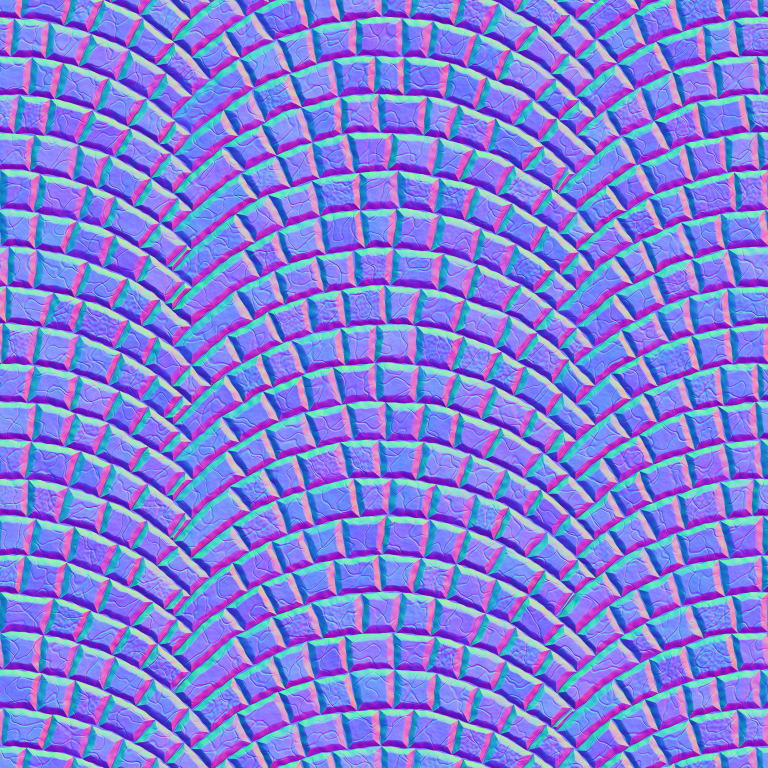
A WebGL 2 fragment shader for this texture map:

```glsl
#version 300 es
precision highp float;
// Tangent-space normal map of cobbles laid in segmental arcs: two columns of
// twenty stacked quarter arcs, interlocked where neighbouring columns meet.
// A height field is built from joint distances and noise, then differentiated.
uniform vec2 u_resolution;
out vec4 fragColor;

const float RADIUS = 0.3536;  // arc radius, a quarter circle spans one column
const float ROWS = 20.0;
const float STONE_ANGLE = 0.1428;

vec2 hash2(vec2 p) {
  vec3 q = fract(p.xyx * vec3(0.1031, 0.1030, 0.0973));
  q += dot(q, q.yzx + 33.33);
  return fract((q.xx + q.yz) * q.zy);
}

// Gradient noise that wraps after the given number of cells
float noise(vec2 p, float period) {
  vec2 i = floor(p), f = p - i;
  vec2 u = f * f * f * (f * (f * 6.0 - 15.0) + 10.0);
  vec4 corner;
  for (int n = 0; n < 4; n++) {
    vec2 o = vec2(n & 1, n >> 1);
    float angle = 6.2832 * hash2(mod(i + o, period)).x;
    corner[n] = dot(vec2(cos(angle), sin(angle)), f - o);
  }
  return mix(mix(corner.x, corner.y, u.x), mix(corner.z, corner.w, u.x), u.y);
}

// Position of joint j along an arc, leaning with the height inside the row
float jointAt(float j, vec2 rowId, float across) {
  vec2 h = hash2(rowId * vec2(3.0, 41.0) + vec2(j * 7.0, 5.0));
  return j + 0.1 + 0.3 * h.x + (across - 0.5) * (h.y - 0.5) * 0.2;
}

// Worn top of a stone: undulation, grain and thin cracks
float surface(vec2 p, vec2 seed) {
  p += seed * 9.0;
  float rough = smoothstep(0.68, 0.9, seed.x);
  float h = 0.0014 * noise(p * 42.0, 4096.0);
  h += mix(0.00022, 0.0010, rough) * noise(p * 230.0, 4096.0);
  h += mix(0.0004, 0.0009, rough) * noise(p * 110.0, 4096.0);
  vec2 bent = p + 0.006 * noise(p * 75.0 + 3.7, 4096.0);
  float crack = abs(noise(bent * 27.0 + 8.1, 4096.0));
  float branch = abs(noise(bent.yx * 36.0 + 19.4, 4096.0));
  h -= 0.0010 * (1.0 - smoothstep(0.0, 0.055, crack));
  h -= 0.0007 * (1.0 - smoothstep(0.0, 0.06, branch));
  return h;
}

float height(vec2 p) {
  // Hand-laid wobble of all joints
  p += 0.004 * vec2(noise(p * 18.0, 18.0), noise(p * 18.0 + 7.3, 18.0));

  // Row coordinates in the arcs of the left and right columns
  float column = floor(p.x * 2.0);
  vec2 dx = p.x - 0.5 * vec2(column, column + 1.0);
  vec2 rise = sqrt(max(RADIUS * RADIUS - dx * dx, 0.0001));
  vec2 a = (p.y + RADIUS - rise) * ROWS + 0.44;
  vec2 k = floor(a);

  // Diamonds shared by both columns go to either side at random
  float seam = mod(column, 2.0) + 7.0;
  bool isLeft = k.x < k.y ||
    (k.x == k.y && hash2(vec2(mod(k.x, ROWS), seam)).x < 0.5);
  float row = isLeft ? k.x : k.y;
  bool ownsEnd = (hash2(vec2(mod(row, ROWS), seam)).x < 0.5) == isLeft;
  float endDist = ((isLeft ? a.y : a.x) - row - (ownsEnd ? 0.0 : 1.0)) * 0.035;

  // Distance to the joints above and below
  float across = (isLeft ? a.x : a.y) - row;
  float slant = (isLeft ? rise.x : rise.y) / RADIUS;
  float rowDist = min(across, 1.0 - across) * slant / ROWS;

  // Distance to the radial joints
  vec2 rowId = vec2(mod(row, ROWS), mod(column + (isLeft ? 0.0 : 1.0), 2.0));
  vec2 local = vec2(isLeft ? dx.x : dx.y, p.y - (row + 0.06) / ROWS);
  float s = atan(local.x, local.y + RADIUS) / STONE_ANGLE + 5.25;
  s += 0.7 * (hash2(rowId + 61.0).x - 0.5);
  float j = floor(s);
  if (s < jointAt(j, rowId, across)) j -= 1.0;
  j = clamp(j, 0.0, 10.0);
  float before = j > 0.0 ? s - jointAt(j, rowId, across) : 1.0;
  float after = j < 10.0 ? jointAt(j + 1.0, rowId, across) - s : 1.0;
  float sideDist = min(before, after) * STONE_ANGLE * RADIUS;

  // Chipped bevel rising to a slightly tilted top
  vec2 seed = hash2(rowId * vec2(5.0, 83.0) + vec2(j * 11.0, 23.0));
  float d = min(min(rowDist, sideDist), endDist);
  d += 0.0022 * noise(local * 85.0 + seed * 300.0, 4096.0) - 0.0007;
  float t = clamp(d / (0.0075 + 0.0025 * seed.y), 0.0, 1.0);
  float bevel = 1.0 - pow(1.0 - t, 1.5);
  vec2 tilt = (hash2(seed * 97.0) - 0.56) * 0.3;
  float lean = dot(tilt, vec2((s - j - 0.7) * 0.05, (across - 0.5) * 0.05));
  return bevel * (0.0135 + lean + surface(local, seed));
}

vec3 normalColor(vec2 p) {
  const float e = 0.0009;
  float h = height(p);
  vec2 slope = vec2(height(p + vec2(e, 0.0)), height(p + vec2(0.0, e))) - h;
  return normalize(vec3(-slope / e, 1.0)) * 0.5 + 0.5;
}

void main() {
  vec3 color = vec3(0.0);
  for (int n = 0; n < 4; n++) {
    vec2 offset = vec2(n & 1, n >> 1) * 0.5 - 0.25;
    color += normalColor((gl_FragCoord.xy + offset) / u_resolution) * 0.25;
  }
  fragColor = vec4(color, 1.0);
}
```
